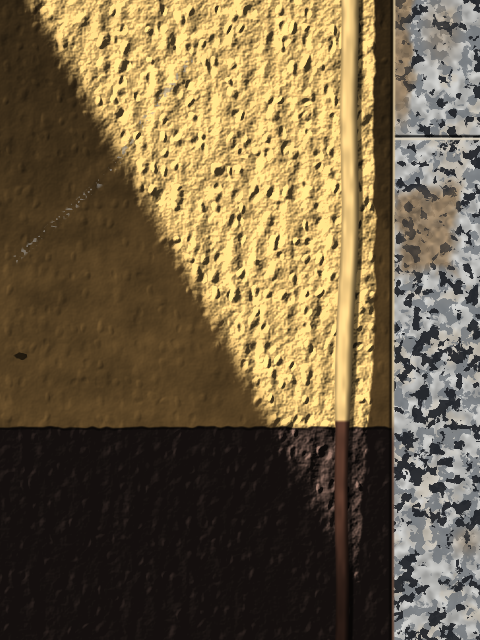
Reproduce this texture procedurally as a Shadertoy shader.

```glsl
const vec3 PAINT = vec3(0.85, 0.70, 0.43);
const vec3 PAINT_SHADE = vec3(0.29, 0.22, 0.125);
const vec3 BASE = vec3(0.26, 0.205, 0.18);
const vec3 BASE_SHADE = vec3(0.09, 0.07, 0.063);
const vec3 PIPE_PAINT = vec3(0.92, 0.77, 0.50);
const vec3 PIPE_BROWN = vec3(0.34, 0.22, 0.17);
const vec3 STONE = vec3(0.71, 0.71, 0.70);
const vec3 STAIN = vec3(0.53, 0.43, 0.31);
const vec2 TO_LIGHT = vec2(-0.75, 0.66);
const float BASE_TOP = 0.332;
const float STONE_LEFT = 0.614;
const float JOINT_Y = 0.783;
const float PIPE_RADIUS = 0.0125;

float hash(vec2 p) {
    vec3 q = fract(p.xyx * vec3(0.1031, 0.1030, 0.0973));
    q += dot(q, q.yzx + 33.33);
    return fract((q.x + q.y) * q.z);
}

float noise(vec2 p) {
    vec2 i = floor(p), f = fract(p);
    f = f * f * (3.0 - 2.0 * f);
    return mix(mix(hash(i), hash(i + vec2(1, 0)), f.x),
               mix(hash(i + vec2(0, 1)), hash(i + 1.0), f.x), f.y);
}

float fbm(vec2 p) {
    float sum = 0.0, amp = 0.5;
    for (int i = 0; i < 4; i++) {
        sum += amp * noise(p);
        p = mat2(1.6, 1.2, -1.2, 1.6) * p + 7.3;
        amp *= 0.5;
    }
    return sum / 0.9375;
}

float above(float d, float soft) { return smoothstep(-soft, soft, d); }

float segment(vec2 p, vec2 a, vec2 b) {
    vec2 d = b - a;
    return length(p - a - d * clamp(dot(p - a, d) / dot(d, d), 0.0, 1.0));
}

// Plaster height: vertical trowel ridges, grit, scattered blobs and pits
float relief(vec2 p) {
    float h = 0.009 * noise(p * vec2(58.0, 17.0)) + 0.005 * noise(p * vec2(85.0, 55.0) + 5.0)
            + 0.0023 * noise(p * 170.0) + 0.0013 * noise(p * 330.0);
    vec2 q = p + 0.008 * vec2(noise(p * 60.0), noise(p * 60.0 + 9.0));
    for (int i = 0; i < 2; i++) {
        vec2 g = q * vec2(34.0, 25.0) * (1.0 + 0.45 * float(i)) + 13.7 * float(i);
        vec2 cell = floor(g);
        float pick = hash(cell + 3.0);
        vec2 center = 0.35 + 0.3 * vec2(hash(cell), hash(cell + 41.0));
        float blob = smoothstep(0.34, 0.05, length(fract(g) - center));
        h += blob * (pick > 0.72 ? 0.007 : pick < 0.17 ? -0.006 : 0.0);
    }
    return h;
}

vec3 granite(vec2 p, float px) {
    vec2 q = p + 0.005 * vec2(noise(p * 130.0), noise(p * 130.0 + 8.0));
    float cloud = fbm(p * 24.0);
    vec3 col = STONE * (0.82 + 0.36 * noise(q * 105.0 + 20.0));
    col = mix(col, vec3(0.78, 0.73, 0.65), 0.5 * above(cloud - 0.58, 0.08));
    col = mix(col, vec3(0.43, 0.45, 0.47), 0.8 * above(fbm(q * 85.0 + 31.0) - 0.555, 0.04));

    // Rust patches
    float patchD = max(abs(p.x - 0.668) - 0.046, abs(p.y - 0.635) - 0.065);
    float rust = above(0.05 * (cloud - 0.5) - patchD, 0.012);
    rust = max(rust, above(0.025 - abs(p.x - 0.622) + 0.05 * (cloud - 0.6), 0.01) * above(p.y - 0.81, 0.04));
    rust = max(rust, above(0.024 - length((p - vec2(0.69, 0.95)) * vec2(1.0, 0.6)), 0.02) * 0.5);
    rust = max(rust, above(0.02 - length(p - vec2(0.73, 0.155)), 0.015) * 0.5);
    col = mix(col, STAIN * (0.75 + 0.5 * noise(q * 140.0)), 0.78 * rust);

    // Black mica flecks
    float fleck = above(fbm(q * 75.0 + 60.0) + 0.12 * (cloud - 0.5) - 0.605, 0.025);
    col = mix(col, vec3(0.11, 0.12, 0.14), fleck * (0.9 - 0.3 * rust));

    // Horizontal joint
    col *= 1.0 - 0.75 * above(0.002 - abs(p.y - JOINT_Y - 0.004), px);
    return mix(col, vec3(0.86, 0.82, 0.74), above(0.0018 - abs(p.y - JOINT_Y), px));
}

void mainImage(out vec4 fragColor, in vec2 fragCoord) {
    vec2 p = fragCoord / iResolution.xy * vec2(0.75, 1.0);
    float px = 1.0 / iResolution.y;

    // Wall light: diagonal shadow and ragged strip beside the stone
    float stepLen = 0.0025;
    float slope = (relief(p) - relief(p + stepLen * TO_LIGHT)) / stepLen;
    float edgeX = 0.052 + 0.569 * (1.0 - p.y);
    float sun = above(p.x - edgeX + 0.008 * slope, 0.022);
    float ragged = mix(0.562, 0.585, smoothstep(0.08, 0.55, p.y)) + 0.012 * (fbm(p * vec2(15.0, 38.0)) - 0.5);
    float strip = above(p.x - ragged, 1.5 * px);
    sun *= 1.0 - strip;

    // Painted plaster and dark base
    float mottled = fbm(p * vec2(18.0, 30.0));
    vec3 lit = PAINT * clamp(1.03 + 0.85 * slope, 0.3, 1.3) * (0.94 + 0.12 * mottled);
    float shadeLevel = mix(1.14, 0.72, smoothstep(0.4, 1.0, p.y)) * (0.8 + 0.4 * mottled) - 0.12 * strip;
    vec3 wall = mix(PAINT_SHADE * (shadeLevel + 0.13 * slope), lit, sun);
    float glint = max(slope, 0.0);
    vec3 dark = mix(BASE_SHADE * (0.85 + 0.55 * glint), BASE * clamp(0.85 + 1.3 * slope, 0.2, 2.4), sun);
    float rim = p.y - BASE_TOP - 0.004 * (noise(p * 90.0) - 0.5);
    wall = mix(dark, wall, above(rim, px));
    wall *= 1.0 - 0.45 * above(0.0022 - abs(rim + 0.001), px);

    // Chalk scratch and small stain
    float scratch = min(segment(p, vec2(0.023, 0.594), vec2(0.17, 0.727)),
                    min(segment(p, vec2(0.17, 0.727), vec2(0.215, 0.798)),
                        segment(p, vec2(0.215, 0.798), vec2(0.30, 0.909))));
    float chalk = above(0.005 - scratch, 0.003) * above(noise(p * 260.0) - 0.7, 0.1);
    wall = mix(wall, vec3(0.62, 0.61, 0.60), 0.55 * chalk);
    float spot = length((p - vec2(0.033, 0.443)) * vec2(1.0, 1.7)) + 0.006 * (noise(p * 200.0) - 0.5);
    wall *= 1.0 - 0.6 * above(0.009 - spot, 0.002);

    // Bent pipe with contact shadow
    float pipeX = mix(0.534, 0.546, smoothstep(0.34, 0.64, p.y)) + 0.0012 * sin(p.y * 21.0);
    float radius = PIPE_RADIUS * mix(0.82, 1.08, smoothstep(0.3, 0.42, p.y));
    float across = (p.x - pipeX) / radius;
    wall *= 1.0 - 0.6 * above(0.0045 - abs(p.x - pipeX - radius - 0.002), 0.002);
    float roundness = mix(1.06, 0.38, smoothstep(0.15, 1.0, across)) * mix(0.75, 1.0, smoothstep(-1.0, -0.55, across));
    float pipeSun = mix(0.42, 1.0, smoothstep(0.03, 0.25, p.y));
    vec3 pipe = mix(PIPE_BROWN * pipeSun, PIPE_PAINT, above(p.y - BASE_TOP - 0.01, 2.0 * px));
    pipe *= roundness * (0.9 + 0.2 * noise(p * vec2(160.0, 45.0)));
    vec3 col = mix(wall, pipe, above(radius - abs(p.x - pipeX), px));

    // Stone slab and its thin front edge
    float slab = p.x - STONE_LEFT - 0.002 * smoothstep(0.3, 1.0, p.y);
    col *= 1.0 - 0.5 * above(0.003 - abs(slab + 0.003), 0.002);
    col = mix(col, granite(p, px), above(slab, px));
    vec3 lip = mix(vec3(0.42, 0.31, 0.25), vec3(0.86, 0.77, 0.60), above(p.y - BASE_TOP, 0.03));
    col = mix(col, lip, 0.85 * above(0.0018 - abs(slab), px));

    fragColor = vec4(clamp(col, 0.0, 1.0), 1.0);
}
```
